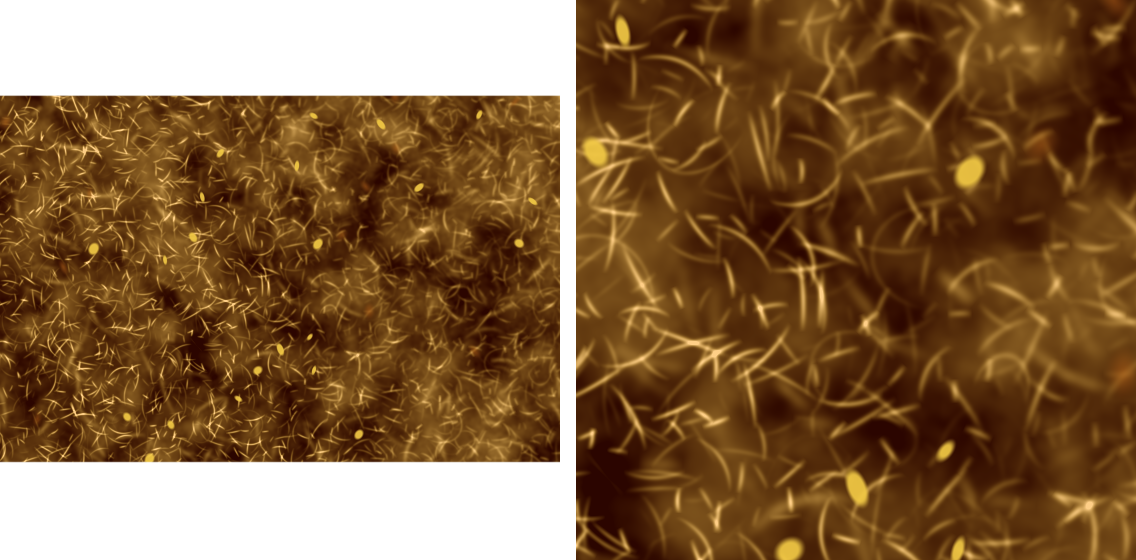
Left: the whole. Right: its middle third, enlarged.
Reproduce this texture procedurally as a Shadertoy shader.

```glsl
#define BAND_LOW 0.175
#define BAND_HIGH 0.829
#define BASE_TONE 0.355
#define CLOUD_CONTRAST 0.62
#define FINE_CELLS 29.0
#define FINE_LAYERS 7
#define FINE_GAIN 0.56
#define SOFT_CELLS 15.0
#define SOFT_LAYERS 4
#define SOFT_GAIN 0.24
#define CURL_GAIN 0.26
#define FLECK_CELLS 11.0

const vec3 FLECK_YELLOW = vec3(0.95, 0.79, 0.27);
const vec3 GLOW_ORANGE = vec3(0.72, 0.39, 0.10);

vec3 hash3(vec3 p) {
    p = fract(p * vec3(0.1031, 0.1030, 0.0973));
    p += dot(p, p.yxz + 33.33);
    return fract((p.xxy + p.yxx) * p.zyx);
}

float noise(vec2 p) {
    vec2 i = floor(p), f = fract(p);
    f = f * f * (3.0 - 2.0 * f);
    float low = mix(hash3(vec3(i, 3.0)).x, hash3(vec3(i + vec2(1, 0), 3.0)).x, f.x);
    float high = mix(hash3(vec3(i + vec2(0, 1), 3.0)).x, hash3(vec3(i + 1.0, 3.0)).x, f.x);
    return mix(low, high, f.y);
}

float fbm(vec2 p) {
    float sum = 0.0, weight = 0.5;
    for (int i = 0; i < 4; i++) {
        sum += weight * noise(p);
        p = mat2(1.6, 1.2, -1.2, 1.6) * p + 17.3;
        weight *= 0.55;
    }
    return sum / 1.01;
}

vec2 rotate(vec2 p, float angle) {
    float c = cos(angle), s = sin(angle);
    return vec2(c * p.x + s * p.y, c * p.y - s * p.x);
}

// Short bent strands, one per cell, fading towards their tips
float strands(vec2 uv, float cells, float width, float seed) {
    vec2 p = uv * cells + 7.31 * seed;
    vec2 cell = floor(p);
    float sum = 0.0;
    for (int y = -1; y <= 1; y++)
    for (int x = -1; x <= 1; x++) {
        vec2 id = cell + vec2(x, y);
        vec3 place = hash3(vec3(id, seed)), shape = hash3(vec3(id, seed + 57.0));
        vec2 q = rotate(p - id - place.xy, 6.2832 * place.z);
        float reach = mix(0.2, 0.75, shape.x * shape.x);
        float along = q.x / reach;
        float across = (q.y - 0.9 * (shape.y - 0.3) * q.x * q.x) / (width * cells);
        float taper = max(1.0 - along * along, 0.0);
        sum += shape.z * shape.z * taper * exp(-across * across);
    }
    return sum;
}

// Long thin hairs following part of a circle
float curls(vec2 uv, float width, float seed) {
    const float CELLS = 8.0;
    vec2 p = uv * CELLS + 3.7 * seed, cell = floor(p);
    float sum = 0.0;
    for (int y = -1; y <= 1; y++)
    for (int x = -1; x <= 1; x++) {
        vec2 id = cell + vec2(x, y);
        vec3 place = hash3(vec3(id, seed)), shape = hash3(vec3(id, seed + 91.0));
        vec2 q = rotate(p - id - place.xy, 6.2832 * place.z);
        q.y *= mix(1.0, 1.5, shape.y);
        float r = length(q);
        float across = (r - mix(0.14, 0.38, shape.x)) / (width * CELLS);
        float arc = smoothstep(-0.2, 0.8, q.x / max(r, 0.001));
        sum += shape.z * arc * exp(-across * across);
    }
    return sum;
}

// Sparse oval spots; returns coverage
float spots(vec2 uv, float cells, float size, float blur, float chance, float seed) {
    vec2 p = uv * cells, cell = floor(p);
    float cover = 0.0;
    for (int y = -1; y <= 1; y++)
    for (int x = -1; x <= 1; x++) {
        vec2 id = cell + vec2(x, y);
        vec3 place = hash3(vec3(id, seed)), shape = hash3(vec3(id, seed + 23.0));
        vec2 q = rotate(p - id - place.xy, 0.4 + 2.2 * place.z) / cells;
        q.y *= mix(1.2, 2.4, shape.y);
        float d = length(q) - size * mix(0.6, 1.1, shape.x);
        cover = max(cover, step(shape.z, chance) * smoothstep(blur, -blur, d));
    }
    return cover;
}

void mainImage(out vec4 fragColor, in vec2 fragCoord) {
    vec2 uv = fragCoord / iResolution.y;
    float pixel = 1.0 / iResolution.y;

    // Sharp at lower left, hazy towards the right and the top
    float haze = smoothstep(0.25, 0.75, uv.x + 0.5 * (uv.y - 0.5) + 0.3 * (noise(uv * 5.0) - 0.5));
    float width = max(mix(0.0016, 0.0026, haze), 0.7 * pixel);

    // Blurred depth with dark hollows
    float tone = BASE_TONE + CLOUD_CONTRAST * (fbm(uv * 17.0) - 0.5);
    tone += 0.14 * (noise(uv * 5.0 + 40.0) - 0.5) + 0.10 * (uv.y - 0.5);

    // Fibres from back to front
    for (int i = 0; i < SOFT_LAYERS; i++)
        tone += SOFT_GAIN * strands(uv, SOFT_CELLS, 0.0045, float(i) + 11.0);
    float fine = 0.0;
    for (int i = 0; i < FINE_LAYERS; i++)
        fine += strands(uv, FINE_CELLS, width, float(i) + 31.0);
    tone += FINE_GAIN * mix(1.0, 0.45, haze) * fine;
    tone += CURL_GAIN * (curls(uv, width, 5.0) + curls(uv, width, 6.0)) * 0.6;

    // Brown ramp, then warm glows and bright flecks
    tone = clamp(tone, 0.17, 1.0);
    vec3 color = max(vec3(tone, 0.95 * tone - 0.14, 0.55 * tone * tone - 0.02), 0.0);
    color = mix(color, GLOW_ORANGE, 0.5 * spots(uv, 9.0, 0.008, 0.010, 0.22, 71.0));
    color = mix(color, FLECK_YELLOW, 0.92 * spots(uv, FLECK_CELLS, 0.010, 0.003, 0.3, 83.0));

    // White margins above and below
    float band = smoothstep(-pixel, pixel, min(uv.y - BAND_LOW, BAND_HIGH - uv.y));
    fragColor = vec4(mix(vec3(1.0), color, band), 1.0);
}
```
